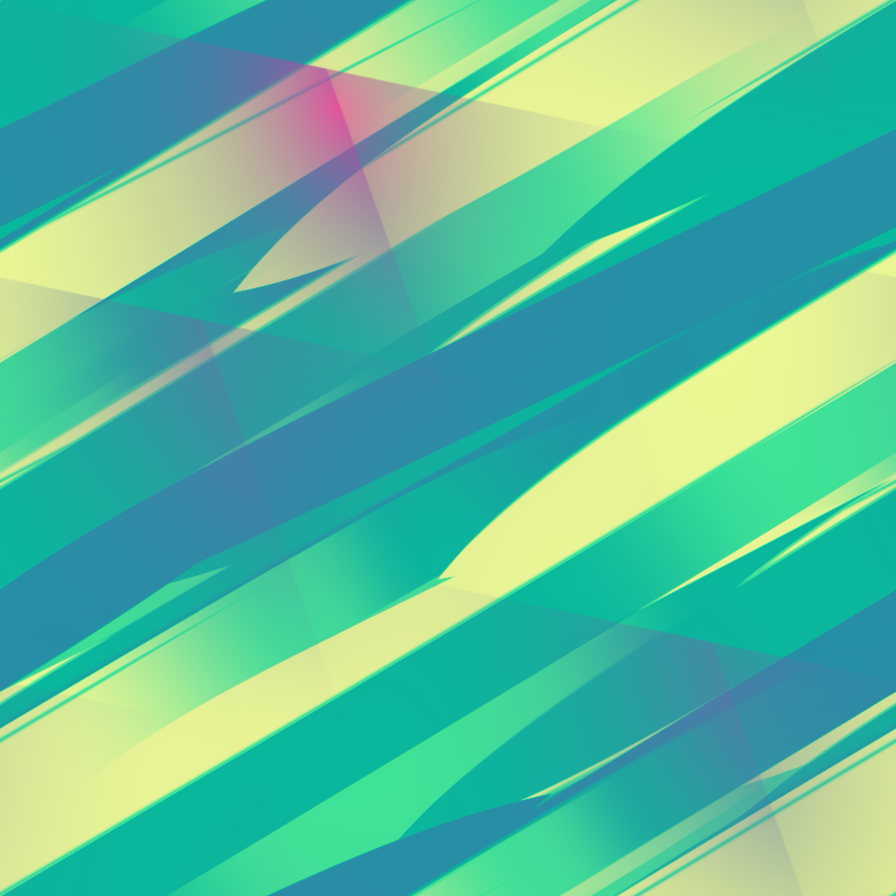
Write a Shadertoy shader that draws this background.

```glsl
const float TAU = 6.2832;

float hash(float n) {
    return fract(sin(n * 127.1) * 43758.5453);
}

// Coordinates (along, across) on a band that winds around the tile.
// "dir" is its whole-number direction, "link" the step to its next turn.
vec2 ribbon(vec2 p, vec2 dir, vec2 link) {
    float norm = dot(dir, dir);
    float across = dir.x * p.y - dir.y * p.x;
    float turn = round(across);
    float along = (dot(dir, p) - turn * dot(dir, link)) / norm;
    return vec2((along - round(along)) * sqrt(norm), (across - turn) / sqrt(norm));
}

vec2 streakSpace(vec2 p, int i) {
    return i % 4 == 1 ? ribbon(p, vec2(2, 1), vec2(1, 1))
                      : ribbon(p, vec2(5, 3), vec2(3, 2));
}

// Evenly scattered points in the unit tile
vec2 scatter(float n) {
    return fract(n * vec2(0.7549, 0.5698) + 0.15);
}

// Coverage of a long blade with curved tips, one soft flank and a fading end
float blade(vec2 q, float seed, float widest, float fading) {
    float x = q.x / mix(0.8, 1.08, hash(seed + 0.3));
    float taper = max(1.0 - pow(abs(x), 6.0), 0.0);
    float halfWidth = widest * mix(0.65, 1.0, hash(seed + 0.6)) * taper;
    float inside = halfWidth - abs(q.y);
    float softness = q.y > 0.0 ? halfWidth * 0.9 * pow(hash(seed + 0.8), 3.0) : 0.0;
    float cover = smoothstep(0.0, max(softness, 0.003), inside);
    float fade = smoothstep(0.0, 1.0, x) * step(hash(seed + 0.9), fading);
    return cover * (1.0 - fade);
}

vec3 ramp(float h) {
    vec3 c = mix(vec3(0.14, 0.56, 0.65), vec3(0.02, 0.73, 0.61), smoothstep(0.0, 0.33, h));
    c = mix(c, vec3(0.24, 0.91, 0.59), smoothstep(0.36, 0.55, h));
    return mix(c, vec3(0.94, 0.98, 0.58), smoothstep(0.6, 0.96, h));
}

void mainImage(out vec4 fragColor, in vec2 fragCoord) {
    vec2 uv = fragCoord / iResolution.xy;
    vec2 p = uv + vec2(0.0, 0.006 * sin(TAU * (uv.x - uv.y)));

    // Overlapping blades: blue, teal and yellow in turn
    float height = 0.33;
    for (int i = 0; i < 24; i++) {
        float seed = float(i) + 1.0;
        int kind = i % 3;
        float level = kind == 0 ? 0.1 * hash(seed)
                    : kind == 1 ? 0.3 + 0.06 * hash(seed)
                    : 0.94 + 0.06 * hash(seed);
        float widest = kind == 2 ? 0.083 : 0.064;
        float fading = kind == 2 ? 0.65 : 0.4;
        float cover = blade(streakSpace(p - scatter(seed), i), seed, widest, fading);
        height = mix(height, level, cover);
    }

    // Fine mint creases across the bright areas
    for (int i = 0; i < 6; i++) {
        float seed = float(i) + 40.0;
        vec2 q = streakSpace(p - scatter(seed), i);
        float crease = exp(-abs(q.y) / 0.0025) * smoothstep(0.9, 0.5, abs(q.x));
        height = min(height, mix(1.0, 0.5, crease));
    }
    vec3 color = ramp(height);

    // Translucent violet facets with a shallow and a steep edge
    for (int i = 0; i < 3; i++) {
        vec2 q = fract(uv - fract(float(i) * vec2(0.43, 0.36) + vec2(0.38, 0.88)) + 0.5) - 0.5;
        vec2 window = cos(q * TAU * 0.5);
        float shallow = q.y + 0.21 * q.x - 0.04;
        float steep = q.x + 0.36 * q.y;
        float tint = pow(window.x * window.y, 2.0) * exp(-3.6 * abs(steep));
        tint *= mix(0.15, 1.0, smoothstep(0.0015, -0.0015, shallow));
        tint *= mix(1.0, 0.75, smoothstep(-0.002, 0.002, steep));
        float glow = i == 0 ? exp(-9.0 * length(q)) : 0.15 * exp(-6.0 * length(q));
        vec3 violet = mix(vec3(0.32, 0.48, 0.66), vec3(0.9, 0.2, 0.62), glow);
        color = mix(color, violet, tint * (i == 0 ? 0.85 : 0.65));
    }

    fragColor = vec4(color, 1.0);
}
```
